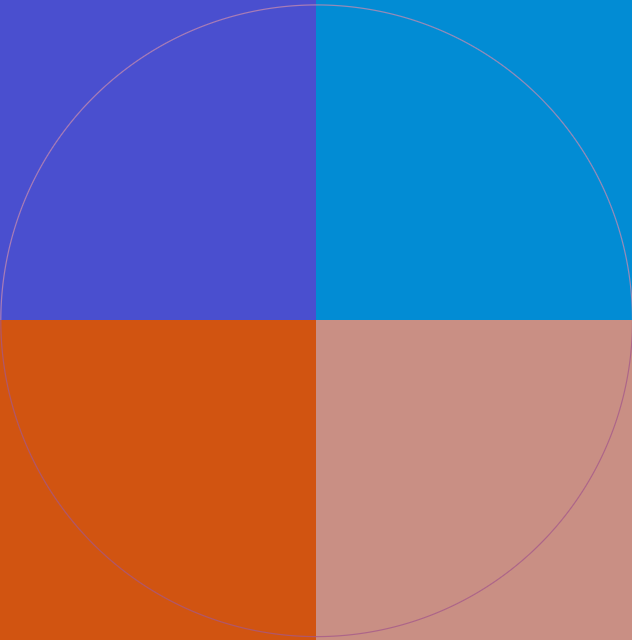
A Shadertoy shader for this background:

```glsl
// Four flat colour quadrants crossed by a thin, two-tone circle outline.

#define TOP_LEFT     vec3(0.290, 0.310, 0.810)
#define TOP_RIGHT    vec3(0.008, 0.550, 0.832)
#define BOTTOM_LEFT  vec3(0.820, 0.330, 0.065)
#define BOTTOM_RIGHT vec3(0.790, 0.562, 0.518)
#define RING_UPPER   vec3(0.780, 0.540, 0.680)
#define RING_LOWER   vec3(0.640, 0.340, 0.540)
#define RING_CENTER  vec2(0.0010, -0.0012)
#define RING_RADIUS  0.4935
#define RING_WIDTH   0.0019
#define RING_OPACITY 0.75

void mainImage(out vec4 fragColor, in vec2 fragCoord)
{
    // Centred coordinates, one unit per canvas height
    float pixel = 1.0 / iResolution.y;
    vec2 p = (fragCoord - 0.5 * iResolution.xy) * pixel;

    // Quadrants with one-pixel antialiased seams
    vec2 side = smoothstep(-0.5 * pixel, 0.5 * pixel, p);
    vec3 lower = mix(BOTTOM_LEFT, BOTTOM_RIGHT, side.x);
    vec3 upper = mix(TOP_LEFT, TOP_RIGHT, side.x);
    vec3 color = mix(lower, upper, side.y);

    // Circle outline, coloured by half
    float ringDistance = abs(length(p - RING_CENTER) - RING_RADIUS);
    float coverage = clamp((0.5 * RING_WIDTH - ringDistance) / pixel + 0.5, 0.0, 1.0);
    vec3 ringColor = mix(RING_LOWER, RING_UPPER, side.y);
    color = mix(color, ringColor, RING_OPACITY * coverage);

    fragColor = vec4(color, 1.0);
}
```
